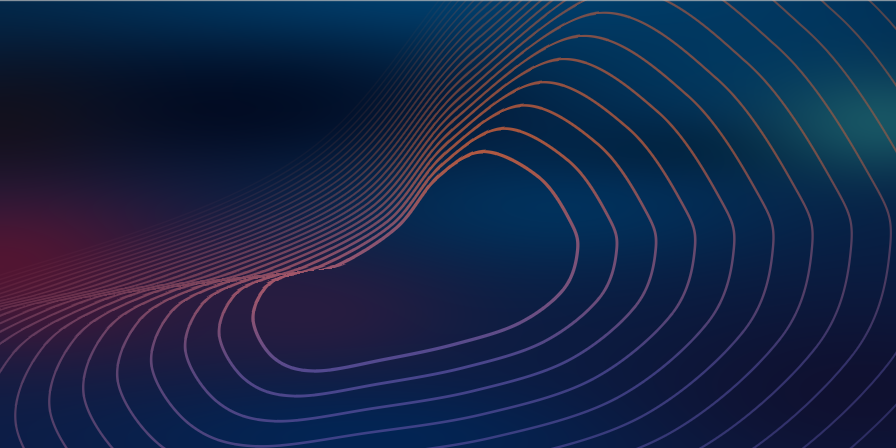
Give the GLSL for this background, as a Shadertoy shader.

```glsl
// Nested wave-shaped contour lines, orange to violet, over a dark blue field with soft glows.

// Design grid: 768 x 384 units, y pointing down.
const vec2 GRID = vec2(768.0, 384.0);
const int KNOTS = 16;
const int SUBSTEPS = 4;
const float LAST_LINE = 22.0;

// Spline knots of the innermost contour, clockwise from its crest.
const vec2 KNOT[KNOTS] = vec2[KNOTS](
    vec2(415, 130), vec2(462, 152), vec2(489, 190), vec2(495, 215),
    vec2(483, 248), vec2(445, 277), vec2(390, 295), vec2(330, 308),
    vec2(270, 318), vec2(235, 307), vec2(217, 275), vec2(228, 246),
    vec2(254, 234), vec2(290, 227), vec2(340, 195), vec2(375, 152));

// Shift of each knot from one contour to the next.
const vec2 SHIFT[KNOTS] = vec2[KNOTS](
    vec2(16.2, -19.8), vec2(25.5, -14), vec2(32, -5), vec2(33.5, -0.5),
    vec2(31, 7), vec2(21, 16), vec2(8, 20), vec2(-5, 21),
    vec2(-17, 21.5), vec2(-24, 19), vec2(-29, 13), vec2(-27, 7),
    vec2(-21, 3), vec2(-15, 1), vec2(-4, -2.6), vec2(3, -10));

float cross2(vec2 a, vec2 b) { return a.x * b.y - a.y * b.x; }

vec4 knot(int i) {
    int j = (i + KNOTS) % KNOTS;
    return vec4(KNOT[j], SHIFT[j]);
}

// Catmull-Rom blend of position (xy) and shift (zw).
vec4 spline(vec4 a, vec4 b, vec4 c, vec4 d, float t) {
    return b + 0.5 * t * (c - a + t * (2.0 * a - 5.0 * b + 4.0 * c - d
             + t * (3.0 * (b - c) + d - a)));
}

// Zero when p lies on the ray along which this curve point shifts.
float rayOffset(vec2 p, vec4 s) { return cross2(p - s.xy, s.zw); }

// Coverage of the contour line nearest to p, faded with its index.
float lineCoverage(vec2 p, float index, float unitsPerStep, float pixel) {
    float n = floor(index + 0.5);
    if (n < 0.0 || n > LAST_LINE) return 0.0;
    float age = n / LAST_LINE;
    float halfWidth = mix(1.4, 0.6, sqrt(age));
    float dist = abs(index - n) * unitsPerStep;
    float ink = clamp((halfWidth - dist) / pixel + 0.5, 0.0, 1.0);
    float fade = mix(0.95, 0.06, pow(age, 0.8));
    return ink * fade;
}

// Finds each ray through p, and with it the fractional contour index there.
float contours(vec2 p, float pixel) {
    float ink = 0.0;
    for (int i = 0; i < KNOTS; i++) {
        vec4 a = knot(i - 1), b = knot(i), c = knot(i + 1), d = knot(i + 2);
        vec4 s0 = b;
        float f0 = rayOffset(p, s0);
        for (int j = 1; j <= SUBSTEPS; j++) {
            float t1 = float(j) / float(SUBSTEPS);
            vec4 s1 = spline(a, b, c, d, t1);
            float f1 = rayOffset(p, s1);
            if ((f0 < 0.0) != (f1 < 0.0)) {
                // False position narrows the crossing.
                float lo = t1 - 1.0 / float(SUBSTEPS), hi = t1;
                float fLo = f0, fHi = f1;
                vec4 s = s0;
                for (int r = 0; r < 3; r++) {
                    float t = mix(lo, hi, fLo / (fLo - fHi));
                    s = spline(a, b, c, d, t);
                    float f = rayOffset(p, s);
                    if ((f < 0.0) == (fLo < 0.0)) { lo = t; fLo = f; }
                    else { hi = t; fHi = f; }
                }
                float index = dot(p - s.xy, s.zw) / dot(s.zw, s.zw);
                vec2 tangent = normalize(s1.xy - s0.xy + index * (s1.zw - s0.zw));
                float unitsPerStep = abs(cross2(s.zw, tangent));
                ink = max(ink, lineCoverage(p, index, unitsPerStep, pixel));
            }
            s0 = s1;
            f0 = f1;
        }
    }
    return ink;
}

// Lays a soft elliptical patch of colour over the base.
vec3 glow(vec3 base, vec2 p, vec2 center, vec2 radius, vec3 tint, float amount) {
    vec2 q = (p - center) / radius;
    return mix(base, tint, amount * exp(-dot(q, q)));
}

vec3 background(vec2 p) {
    vec3 c = mix(vec3(0.01, 0.13, 0.25), vec3(0.05, 0.11, 0.27), p.y / GRID.y);
    c = glow(c, p, vec2(420, -10), vec2(380, 60), vec3(0.0, 0.26, 0.45), 0.95);
    c = glow(c, p, vec2(620, 55), vec2(200, 70), vec3(0.0, 0.23, 0.39), 0.8);
    c = glow(c, p, vec2(190, 95), vec2(210, 58), vec3(0.0, 0.04, 0.13), 0.95);
    c = glow(c, p, vec2(0, 110), vec2(110, 65), vec3(0.07, 0.06, 0.10), 0.9);
    c = glow(c, p, vec2(80, 240), vec2(220, 80), vec3(0.19, 0.10, 0.24), 0.8);
    c = glow(c, p, vec2(0, 228), vec2(130, 62), vec3(0.34, 0.08, 0.19), 0.9);
    c = glow(c, p, vec2(480, 178), vec2(190, 52), vec3(0.0, 0.20, 0.37), 0.9);
    c = glow(c, p, vec2(610, 128), vec2(140, 24), vec3(0.0, 0.13, 0.24), 0.75);
    c = glow(c, p, vec2(755, 105), vec2(100, 45), vec3(0.10, 0.35, 0.40), 0.9);
    c = glow(c, p, vec2(270, 268), vec2(115, 48), vec3(0.17, 0.11, 0.25), 0.8);
    c = glow(c, p, vec2(330, 375), vec2(230, 42), vec3(0.0, 0.15, 0.34), 0.85);
    return glow(c, p, vec2(740, 335), vec2(210, 85), vec3(0.06, 0.06, 0.18), 0.9);
}

vec3 lineColor(vec2 p) {
    vec3 orange = vec3(0.74, 0.36, 0.24), mauve = vec3(0.50, 0.33, 0.49);
    vec3 violet = vec3(0.31, 0.29, 0.59), rose = vec3(0.66, 0.35, 0.42);
    vec3 c = mix(orange, mauve, smoothstep(110.0, 235.0, p.y));
    c = mix(c, violet, smoothstep(235.0, 325.0, p.y) * smoothstep(0.0, 300.0, p.x));
    float left = 1.0 - smoothstep(250.0, 380.0, p.x);
    return mix(c, rose, left * exp(-pow((p.y - 235.0) / 50.0, 2.0)));
}

void mainImage(out vec4 fragColor, in vec2 fragCoord) {
    vec2 uv = fragCoord / iResolution.xy;
    vec2 p = vec2(uv.x, 1.0 - uv.y) * GRID;
    float pixel = GRID.y / iResolution.y;
    vec3 color = mix(background(p), lineColor(p), contours(p, pixel));
    // Pale hairline along the top border.
    float border = clamp((1.0 - p.y) / pixel + 0.5, 0.0, 1.0);
    fragColor = vec4(mix(color, vec3(0.75), 0.7 * border), 1.0);
}
```
